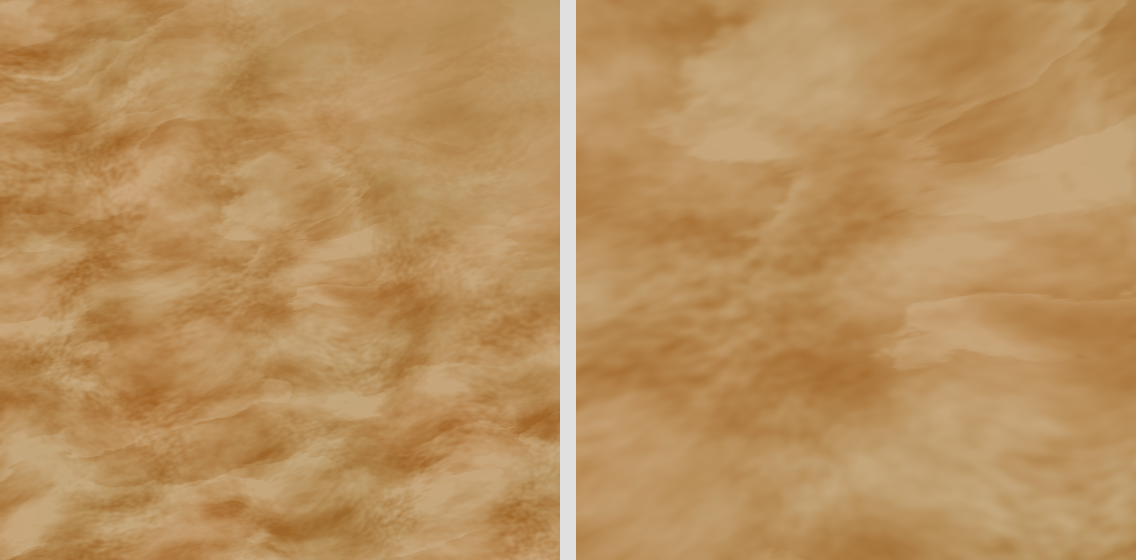
Left: the whole. Right: its middle third, enlarged.
Reproduce this texture procedurally as a three.js fragment shader.

```glsl
// Soft wind-blown sand with ochre hollows and pale slanting crests.
#define SLANT 0.22
#define PATCH_SCALE vec2(5.5, 11.0)
#define CREST_SCALE vec2(2.0, 6.0)
#define GRAIN_SCALE vec2(85.0, 125.0)
#define CONTRAST 0.72
#define CREST_LIGHT 0.25
#define GRAIN_AMOUNT 0.21
#define HOLLOW_COLOR vec3(0.625, 0.400, 0.160)
#define SAND_COLOR vec3(0.722, 0.556, 0.348)
#define PALE_COLOR vec3(0.775, 0.650, 0.480)

varying vec2 vUv;

// Random unit gradient for a lattice cell
vec2 cellGradient(vec2 cell) {
  vec3 h = fract(vec3(cell.xyx) * vec3(0.1031, 0.1030, 0.0973));
  h += dot(h, h.yzx + 33.33);
  float angle = 6.28318 * fract((h.x + h.y) * h.z);
  return vec2(cos(angle), sin(angle));
}

float gradientNoise(vec2 p) {
  vec2 cell = floor(p);
  vec2 f = p - cell;
  vec2 w = f * f * f * (f * (f * 6.0 - 15.0) + 10.0);
  vec2 e = vec2(1.0, 0.0);
  float a = dot(cellGradient(cell), f);
  float b = dot(cellGradient(cell + e.xy), f - e.xy);
  float c = dot(cellGradient(cell + e.yx), f - e.yx);
  float d = dot(cellGradient(cell + e.xx), f - e.xx);
  return mix(mix(a, b, w.x), mix(c, d, w.x), w.y);
}

float fbm(vec2 p) {
  float sum = 0.0;
  float amplitude = 1.0;
  for (int i = 0; i < 5; i++) {
    sum += amplitude * gradientNoise(p);
    p = mat2(0.98, 0.2, -0.2, 0.98) * p * 2.03 + 17.3;
    amplitude *= 0.56;
  }
  return sum;
}

// Pale crest with a crisp lower edge and a faint shadow beyond it
float crest(vec2 p) {
  float height = gradientNoise(p) + 0.2 * fbm(p * 2.7 + 5.0);
  float lit = smoothstep(-0.02, 0.04, height) * exp(-8.0 * max(height, 0.0));
  float shade = smoothstep(-0.3, -0.03, height) * (1.0 - smoothstep(-0.03, 0.02, height));
  float visible = smoothstep(-0.15, 0.25, gradientNoise(p * 0.9 + 41.0));
  return visible * (lit - 0.5 * shade);
}

void main() {
  // Slanted frame, gently bent so the drifts wander
  vec2 along = vec2(cos(SLANT), sin(SLANT));
  vec2 drift = vec2(dot(vUv, along), dot(vUv, vec2(-along.y, along.x)));
  vec2 bend = vec2(gradientNoise(drift * 5.0 + 3.0), gradientNoise(drift * 5.0 + 29.0));
  drift += bend * vec2(0.05, 0.04);

  // The far upper right lies in a calm, even haze
  float haze = smoothstep(0.5, 1.0, 0.45 * vUv.x + 0.6 * vUv.y + 0.06 * bend.x);
  float relief = mix(1.08, 0.3, haze);

  // Patches, crests and fine grain
  float patches = fbm(drift * PATCH_SCALE + 11.0);
  float crests = crest(drift * CREST_SCALE + 7.0)
               + 0.8 * crest(drift * CREST_SCALE * 2.1 + 23.0);
  float rough = smoothstep(-0.1, 0.35, gradientNoise(drift * 7.0 + 90.0));
  float grain = gradientNoise(drift * GRAIN_SCALE)
              + 0.8 * gradientNoise(drift * GRAIN_SCALE * 0.45 + 8.0);

  float tone = 0.58 + 0.06 * haze + 0.08 * (vUv.x - 0.5);
  tone += relief * (CONTRAST * patches + CREST_LIGHT * crests);
  tone += relief * GRAIN_AMOUNT * (0.3 + rough) * grain;
  tone = clamp(tone, 0.0, 1.0);

  // Colour ramp with a slow shift between rosy and olive sand
  vec3 color = tone < 0.58 ? mix(HOLLOW_COLOR, SAND_COLOR, tone / 0.58)
                           : mix(SAND_COLOR, PALE_COLOR, (tone - 0.58) / 0.42);
  float rosy = gradientNoise(drift * vec2(4.0, 7.0) + 130.0) - 0.3 * haze;
  color += rosy * vec3(0.025, -0.01, -0.01);

  gl_FragColor = vec4(color, 1.0);
}
```
